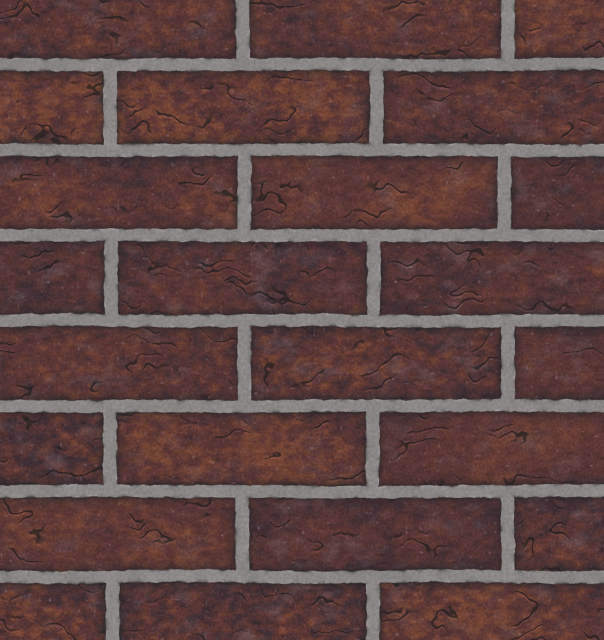
A Shadertoy shader for this texture:

```glsl
// Running-bond wall of weathered, fire-mottled red bricks with pale grey mortar.
#define ROWS 7.5            // courses over the canvas height
#define BRICK_PITCH 0.413   // brick plus joint, in canvas heights
#define WALL_SHIFT vec2(0.172, 0.099)
#define BED_JOINT 0.0195    // thickness of horizontal mortar
#define HEAD_JOINT 0.0215   // thickness of vertical mortar
#define JOINT_JITTER 0.009
#define EDGE_CHIPS 0.0030
#define CRACK_DEPTH 0.72
#define MOTTLE 1.15

const vec3 PLUM = vec3(0.255, 0.185, 0.210);
const vec3 MAROON = vec3(0.350, 0.210, 0.208);
const vec3 RUST = vec3(0.455, 0.272, 0.205);
const vec3 HAZE = vec3(0.430, 0.345, 0.365);
const vec3 SOOT = vec3(0.165, 0.150, 0.160);
const vec3 MORTAR = vec3(0.540, 0.530, 0.525);

float hash(vec2 p) {
    vec3 q = fract(p.xyx * vec3(0.1031, 0.1030, 0.0973));
    q += dot(q, q.yzx + 33.33);
    return fract((q.x + q.y) * q.z);
}

vec2 gradient(vec2 cell) {
    float angle = 6.2832 * hash(cell);
    return vec2(cos(angle), sin(angle));
}

float noise(vec2 p) {
    vec2 i = floor(p), f = fract(p);
    vec2 u = f * f * f * (f * (f * 6.0 - 15.0) + 10.0);
    vec2 e = vec2(0.0, 1.0);
    float low = mix(dot(gradient(i), f), dot(gradient(i + e.yx), f - e.yx), u.x);
    float high = mix(dot(gradient(i + e), f - e), dot(gradient(i + 1.0), f - 1.0), u.x);
    return 1.4 * mix(low, high, u.y);
}

float fbm(vec2 p) {
    float sum = 0.0, amp = 0.55;
    for (int i = 0; i < 4; i++) {
        sum += amp * noise(p);
        p = mat2(1.6, 1.2, -1.2, 1.6) * p + 17.3;
        amp *= 0.55;
    }
    return sum;
}

// Horizontal position of a vertical joint, relative to its regular place
float jointOffset(vec2 id) {
    return (hash(id + 71.0) - 0.5) * JOINT_JITTER;
}

// Thin, mostly horizontal fissures that fade in and out
float cracks(vec2 p, float amount) {
    float bend = 0.45 * noise(p * vec2(26.0, 18.0));
    float line = abs(noise(vec2(p.x * 9.0, p.y * 32.0 + bend * 1.6)) + 0.15 * noise(p * 75.0));
    float fade = smoothstep(0.02, 0.32, noise(p * vec2(12.0, 24.0) + 40.0) + amount);
    return fade * (1.0 - smoothstep(0.015, 0.085, line));
}

vec3 brickColor(vec2 p, vec2 id, float depth) {
    vec2 q = p + 13.0 * vec2(hash(id + 5.0), hash(id + 9.0));
    float warmth = hash(id + 23.0);
    float rough = hash(id + 37.0);

    // Firing colour: broad clouds, and finer blotches on rough bricks
    float clouds = fbm(q * vec2(7.0, 11.0));
    float blotches = fbm(q * vec2(42.0, 55.0));
    float tone = 0.30 + 0.42 * warmth + 0.55 * clouds
               + MOTTLE * mix(0.25, 1.0, rough) * blotches
               - 0.22 * exp(-depth / 0.022);
    vec3 color = mix(PLUM, MAROON, smoothstep(-0.15, 0.45, tone));
    color = mix(color, RUST, smoothstep(0.40, 1.0, tone));

    // Greyish bloom and pale grains
    float bloom = smoothstep(0.0, 0.6, fbm(q * vec2(18.0, 26.0) + 60.0));
    color = mix(color, HAZE, 0.50 * bloom * (1.1 - 0.6 * warmth));
    color = mix(color, HAZE * 1.2, 0.45 * smoothstep(0.50, 0.80, noise(q * 130.0)));
    color *= 1.0 + 0.13 * noise(q * 240.0) + 0.10 * noise(q * vec2(60.0, 110.0));

    // Fissures, each with a lit lower lip
    float amount = 0.22 * rough - 0.16;
    color *= 1.0 + 0.14 * cracks(q + vec2(0.0, 0.0035), amount);
    color = mix(color, SOOT * 0.75, CRACK_DEPTH * cracks(q, amount));

    // Sooty rim
    float rim = exp(-max(depth, 0.0) / 0.0055) * (0.75 + 0.5 * noise(p * 35.0));
    return mix(color, SOOT, clamp(rim, 0.0, 0.9));
}

void mainImage(out vec4 fragColor, in vec2 fragCoord) {
    vec2 p = fragCoord / iResolution.y;
    float soft = max(0.9 / iResolution.y, 0.0010);

    // Brick cell: alternate courses shift by half a brick
    vec2 w = p - WALL_SHIFT;
    w.y += 0.0020 * noise(vec2(p.x * 5.0, floor(w.y * ROWS + 0.5) * 7.3));
    float row = floor(w.y * ROWS);
    w.x -= 0.5 * BRICK_PITCH * mod(row + 1.0, 2.0);
    vec2 id = vec2(floor(w.x / BRICK_PITCH), row);
    vec2 local = w - id * vec2(BRICK_PITCH, 1.0 / ROWS);

    // Depth inside the brick, with chipped edges
    float left = local.x - jointOffset(id);
    float right = BRICK_PITCH + jointOffset(id + vec2(1.0, 0.0)) - local.x;
    float side = min(left, right) - 0.5 * HEAD_JOINT;
    float bed = min(local.y, 1.0 / ROWS - local.y) - 0.5 * BED_JOINT;
    float depth = min(side, bed) + EDGE_CHIPS * fbm(p * 48.0);

    // Sandy mortar, with crumbs and broken shadow along the bricks
    vec3 mortar = MORTAR * (1.0 + 0.07 * fbm(p * 24.0) + 0.07 * noise(p * 210.0));
    float nearEdge = exp(-abs(depth) / 0.0022);
    mortar *= 1.0 + 0.18 * nearEdge * smoothstep(0.1, 0.5, noise(p * 65.0 + 8.0));
    mortar *= 1.0 - 0.45 * nearEdge * smoothstep(0.0, 0.5, noise(p * 50.0 + 31.0));

    vec3 color = mix(mortar, brickColor(p, id, depth), smoothstep(-soft, soft, depth));
    fragColor = vec4(color, 1.0);
}
```
